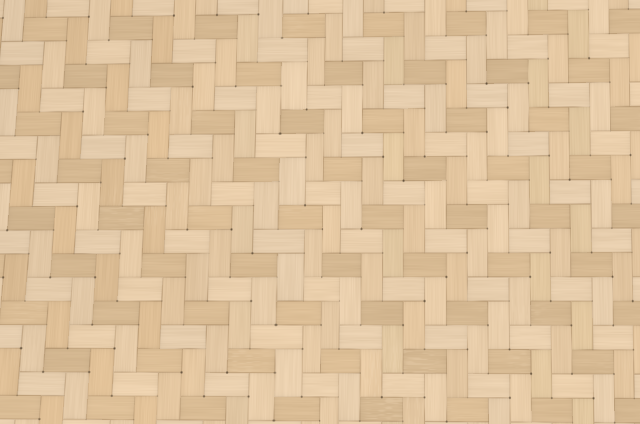
Give the GLSL for this texture, as a Shadertoy shader.

```glsl
const vec3 PALE  = vec3(0.920, 0.822, 0.695);
const vec3 HONEY = vec3(0.875, 0.750, 0.588);
const vec3 DUSKY = vec3(0.842, 0.728, 0.575);
const vec3 OLIVE = vec3(0.862, 0.765, 0.595);
const vec3 SEAM  = vec3(0.620, 0.495, 0.350);
const vec3 HOLE  = vec3(0.300, 0.240, 0.170);

float hash(vec2 p) {
    vec3 q = fract(vec3(p.xyx) * 0.1031);
    q += dot(q, q.yzx + 33.33);
    return fract((q.x + q.y) * q.z);
}

float noise(vec2 p) {
    vec2 i = floor(p), f = fract(p);
    f = f * f * (3.0 - 2.0 * f);
    return mix(mix(hash(i), hash(i + vec2(1, 0)), f.x),
               mix(hash(i + vec2(0, 1)), hash(i + vec2(1, 1)), f.x), f.y);
}

// Strip coordinates: one unit per strip, rows counted downward, hand-laid skew
vec2 weaveCoord(vec2 uv) {
    float x = uv.x, down = 1.0 - uv.y;
    float lean = (1.25 - 2.6 * x + 1.1 * x * x) * (down - 0.127) / 0.78;
    float u = 29.31 * x + 1.22 * x * x + lean;
    u -= 0.35 * exp(-pow((u - 14.3) / 1.2, 2.0));
    float v = 0.237 + 0.40 * x + (17.98 - 0.57 * x) * down;
    return vec2(u + 0.02 * sin(1.7 * u), v);
}

// Crosswise strips alternate pale and dusky
vec3 rowTone(float row, float patchRnd) {
    vec3 tone = mix(PALE, DUSKY, mod(row, 2.0));
    return mix(tone, HONEY, 0.3 * patchRnd);
}

// Upright strips: honey alternation on the left, a few olive ones elsewhere
vec3 columnTone(float col, float x, float patchRnd) {
    float rnd = hash(vec2(col, 71.0));
    float honey = 0.7 * mod(col, 2.0) * smoothstep(0.42, 0.2, x);
    vec3 tone = mix(PALE, HONEY, clamp(honey + 0.6 * rnd + 0.2 * patchRnd, 0.0, 1.0));
    float olive = step(0.83, hash(vec2(col, 19.0))) * smoothstep(0.3, 0.5, x);
    return mix(tone, OLIVE, 0.45 * olive);
}

// Fibres: soft bands plus fine threads running along the strip
float fibres(float along, float across, float seed) {
    float bands = noise(vec2(along * 0.4 + seed * 7.0, across * 4.0 + seed * 31.0));
    float threads = noise(vec2(along * 0.9 + seed * 11.0, across * 22.0 + seed * 53.0));
    return 0.45 * bands + 0.55 * threads - 0.5;
}

// Faint pale scuffs where the skin has frayed
float scuffs(float along, float across, vec2 cloth) {
    float fray = noise(vec2(along * 3.0, across * 19.0));
    float area = smoothstep(0.7, 0.95, noise(cloth * 0.45 + 8.0));
    return area * smoothstep(0.4, 0.9, fray);
}

// Small dark openings at some crossings
float holeMask(vec2 cloth, float aa) {
    vec2 corner = floor(cloth + 0.5);
    float rnd = hash(corner + 5.0);
    float radius = mix(0.01, 0.045, rnd);
    float isEnd = step(0.5, mod(corner.x + corner.y, 2.0));
    float d = length(cloth - corner) - radius;
    return isEnd * smoothstep(aa, -aa, d) * mix(0.15, 0.8, rnd);
}

void mainImage(out vec4 fragColor, in vec2 fragCoord) {
    vec2 uv = fragCoord / iResolution.xy;
    vec2 cloth = weaveCoord(uv);
    vec2 cell = floor(cloth);
    float aa = 18.0 / iResolution.y;

    // Two-over, two-under twill stepping one strip per row
    bool crosswise = mod(cell.x + cell.y - 2.0, 4.0) < 2.0;
    vec2 lane = crosswise ? cloth : cloth.yx;
    float strip = floor(lane.y);
    float across = fract(lane.y);
    float phase = lane.x + strip - (crosswise ? 2.0 : 4.0);
    float along = mod(phase, 4.0);
    float seed = hash(vec2(strip, crosswise ? 3.0 : 47.0));
    float patchRnd = hash(vec2(strip + (crosswise ? 0.0 : 90.0), floor(phase / 4.0) + 20.0));

    vec3 color = crosswise ? rowTone(strip, patchRnd) : columnTone(strip, uv.x, patchRnd);
    color *= 1.0 + 0.04 * (patchRnd - 0.5);
    color *= 1.0 + vec3(0.055, 0.065, 0.085) * fibres(lane.x, across, seed);
    color = mix(color, PALE * 1.02, 0.3 * scuffs(lane.x, across, cloth));

    // Shade where an end dips under its neighbour
    float side = min(across, 1.0 - across);
    float end = min(along, 2.0 - along);
    color *= 1.0 - 0.012 * exp(-side * 16.0) - 0.035 * exp(-end * 10.0);

    // Thin seams of varying weight
    float edge = min(side, end);
    float seamWeight = mix(0.08, 0.5, noise(cloth * 1.4 + 40.0));
    color = mix(color, SEAM, seamWeight * smoothstep(0.012 + aa, 0.0, edge));
    color = mix(color, HOLE, holeMask(cloth, aa));

    // Gentle uneven light, dimmer toward the upper left
    float dim = smoothstep(0.5, 0.0, uv.x) * uv.y;
    color *= 1.0 + 0.015 * (noise(uv * 3.0 + 2.0) - 0.5) - 0.025 * dim;
    fragColor = vec4(clamp(color, 0.0, 1.0), 1.0);
}
```
